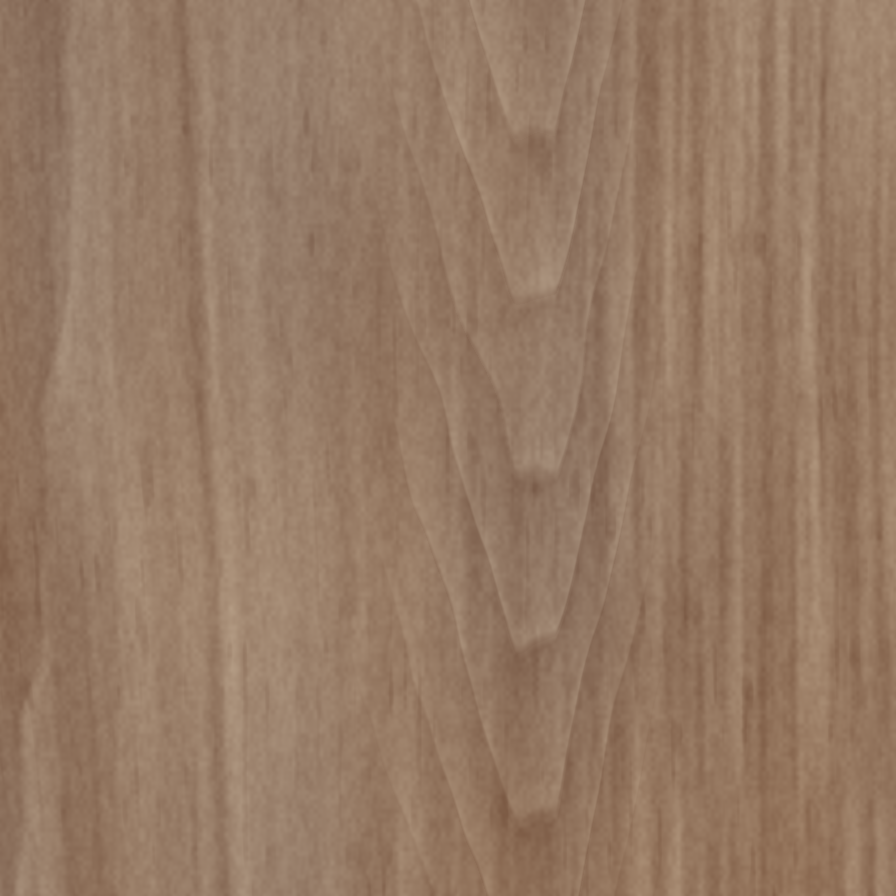
A Shadertoy shader for this texture:

```glsl
// Brown walnut board with upright streaks, nested pointed arches and fine pores.

float hash(vec2 p) {
    vec3 q = fract(vec3(p.xyx) * 0.1031);
    q += dot(q, q.yzx + 33.33);
    return fract((q.x + q.y) * q.z);
}

// Smooth value noise centred on zero
float noise(vec2 p) {
    vec2 i = floor(p), f = fract(p);
    f = f * f * (3.0 - 2.0 * f);
    float low = mix(hash(i), hash(i + vec2(1, 0)), f.x);
    float high = mix(hash(i + vec2(0, 1)), hash(i + vec2(1, 1)), f.x);
    return mix(low, high, f.y) - 0.5;
}

float bump(float x, float width) {
    return exp(-x * x / (width * width));
}

// Downward pointing growth rings, each dark under its edge and fading to light
float arches(vec2 p) {
    float dx = p.x - 0.605 + 0.012 * noise(p * vec2(6, 9));
    float side = abs(dx) * (dx > 0.0 ? 1.5 : 1.0);
    float reach = sqrt(pow(max(side - 0.025, 0.0), 2.0) + 0.00004);
    float height = p.y - 3.1 * reach;
    height += 0.03 * noise(p * vec2(14, 5)) + 0.014 * noise(p * vec2(50, 14));
    float ring = (0.455 - height) / 0.19;
    float v = fract(ring);
    float saw = v * (1.0 - smoothstep(0.93, 1.0, v)) - 0.47;
    float strength = 0.55 + 0.8 * (noise(vec2(floor(ring) * 3.7, p.y * 5.0)) + 0.3);
    float tipLine = exp(-v * 9.0) * smoothstep(0.0, 0.05, v) * bump(dx, 0.045);
    float armLine = smoothstep(0.78, 0.92, v) * (1.0 - smoothstep(0.93, 1.0, v));
    float envelope = smoothstep(0.24, 0.07, side);
    return envelope * (0.42 * saw * strength + 0.12 * armLine - 0.32 * tipLine);
}

// Dark strip on the left with a stepped, wandering border
float leftStrip(vec2 p) {
    float border = 0.022 + 0.026 * smoothstep(0.19, 0.28, p.y)
                 + 0.032 * smoothstep(0.5, 0.72, p.y) + 0.008 * noise(p * vec2(2, 14));
    float strip = smoothstep(border + 0.005, border - 0.005, p.x);
    float rim = bump(p.x - border - 0.008, 0.008);
    float inner = 0.128 + 0.012 * noise(vec2(4, p.y * 9.0));
    float second = smoothstep(inner + 0.005, inner - 0.005, p.x)
                 * smoothstep(0.03, 0.13, p.x) * smoothstep(0.55, 0.3, p.y);
    return 0.12 * rim - 0.34 * strip - 0.28 * second;
}

// Slanting vein, dark on its left and light on its right
float vein(vec2 p) {
    float dx = p.x - 0.256 + 0.052 * p.y + 0.008 * noise(vec2(8, p.y * 8.0));
    return 0.2 * bump(dx - 0.017, 0.014) - 0.36 * bump(dx, 0.009);
}

void mainImage(out vec4 fragColor, in vec2 fragCoord) {
    vec2 p = fragCoord / iResolution.xy;
    float right = smoothstep(0.62, 0.74, p.x);

    // Grain coordinates lean on the left and drift gently with height
    vec2 g = p;
    g.x += 0.05 * p.y * smoothstep(0.5, 0.15, p.x) + 0.012 * noise(p * vec2(4, 3));

    // Broad tone
    float tone = 0.5 + 0.2 * bump(p.x - 0.21, 0.15) + 0.14 * (p.y - 0.5);
    tone -= 0.24 * bump(p.x - 0.63, 0.13) * (1.15 - 0.5 * p.y);
    tone += 0.09 * smoothstep(0.78, 0.98, p.x) + 0.4 * noise(p * vec2(5, 3) + 7.0);

    // Figure
    tone += arches(p) + leftStrip(p) + vein(p);

    // Streaks, tighter and stronger on the right
    tone += 0.32 * noise(g * vec2(24, 1.6) + 11.0);
    tone += mix(0.28, 0.55, right) * noise(g * vec2(64, 3.0) + 23.0);
    tone += mix(0.2, 0.65, right) * noise(g * vec2(115, 4.5) + 37.0);

    // Short dark pores and soft speckle
    float pore = noise(g * vec2(125, 22) + 51.0);
    tone -= 0.3 * smoothstep(0.18, 0.48, pore) * (0.6 + noise(p * vec2(14, 5)));
    tone += 0.26 * noise(p * vec2(170, 75) + 5.0);
    tone += 0.22 * noise(p * vec2(210, 190) + 71.0);

    // Brown ramp with warmer patches toward the right and bottom
    vec3 color = mix(vec3(0.525, 0.405, 0.322), vec3(0.66, 0.56, 0.47), clamp(tone, -0.4, 1.3));
    float warmth = 0.5 * right - 0.35 * p.y + noise(g * vec2(9, 2.5) + 91.0);
    color += warmth * vec3(0.014, -0.004, -0.022);
    fragColor = vec4(color, 1.0);
}
```
